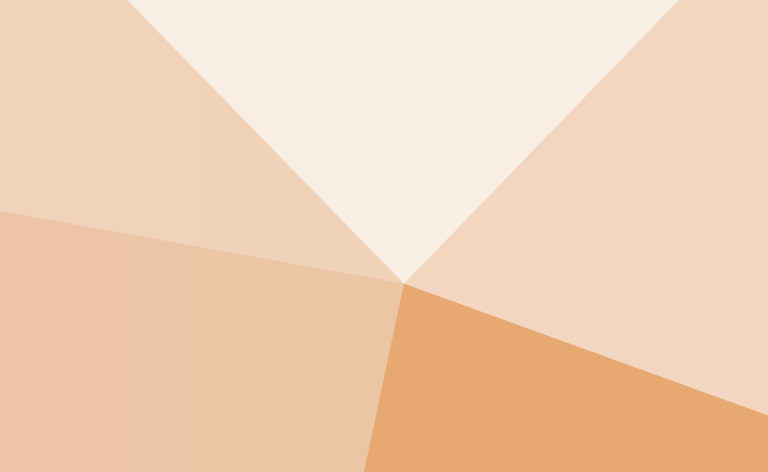
A Shadertoy shader for this background:

```glsl
const int SECTORS = 5;

vec2 direction(float degrees) {
    float a = radians(degrees);
    return vec2(cos(a), sin(a));
}

float cross2(vec2 a, vec2 b) {
    return a.x * b.y - a.y * b.x;
}

// Signed distance to the nearer side of a wedge, positive inside
float wedge(vec2 p, float fromAngle, float toAngle) {
    return min(cross2(direction(fromAngle), p), cross2(p, direction(toAngle)));
}

void mainImage(out vec4 fragColor, in vec2 fragCoord) {
    vec2 uv = fragCoord / iResolution.xy;
    float pixel = 1.0 / iResolution.y;
    vec2 aspect = vec2(iResolution.x / iResolution.y, 1.0);
    vec2 p = (uv - vec2(0.526, 0.399)) * aspect;

    // Wedge borders, counterclockwise from the right
    float border[6] = float[6](-19.9, 45.9, 134.3, 169.8, 258.0, 340.1);

    // Flat paper tones, with a faint horizontal shift on the left side
    float shift = smoothstep(0.0, 0.5, uv.x);
    vec3 tone[5] = vec3[5](
        vec3(0.949, 0.839, 0.753),
        vec3(0.973, 0.933, 0.894),
        mix(vec3(0.945, 0.827, 0.729), vec3(0.941, 0.824, 0.722), shift),
        mix(vec3(0.929, 0.769, 0.655), vec3(0.922, 0.776, 0.643), shift),
        vec3(0.906, 0.659, 0.443)
    );

    // Blend the wedges by their antialiased coverage
    vec3 color = vec3(0.0);
    float total = 0.0;
    for (int i = 0; i < SECTORS; i++) {
        float coverage = clamp(wedge(p, border[i], border[i + 1]) / pixel + 0.5, 0.0, 1.0);
        color += tone[i] * coverage;
        total += coverage;
    }
    fragColor = vec4(color / max(total, 0.001), 1.0);
}
```
